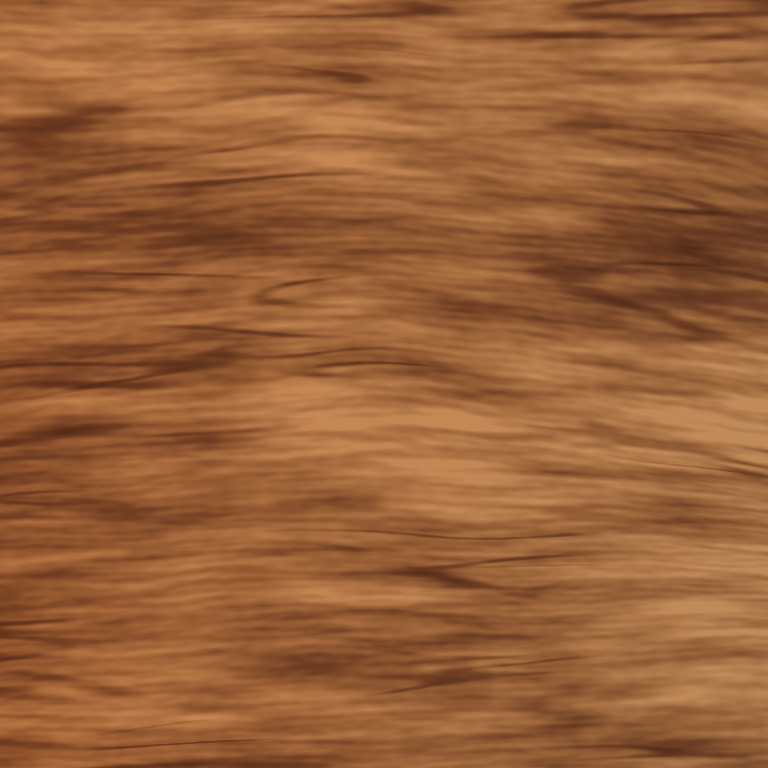
Reproduce this texture procedurally as a WebGL 1 fragment shader.

```glsl
precision highp float;
// Warm brown wood plank with long, gently arching horizontal grain.
uniform vec2 u_resolution;

#define CONTRAST 0.88
#define BRIGHTNESS 0.57
#define ARCH 0.13
#define WOBBLE 0.016
#define VEIN_DEPTH 0.42
#define DEEP_COLOR vec3(0.24, 0.12, 0.06)
#define DARK_COLOR vec3(0.42, 0.23, 0.13)
#define MID_COLOR vec3(0.60, 0.375, 0.21)
#define LIGHT_COLOR vec3(0.77, 0.53, 0.33)

// Random unit gradient for a lattice point.
vec2 gradientAt(vec2 cell) {
  vec3 p = fract(cell.xyx * vec3(0.1031, 0.1030, 0.0973));
  p += dot(p, p.yzx + 33.33);
  float angle = 6.28318 * fract((p.x + p.y) * p.z);
  return vec2(cos(angle), sin(angle));
}

float gradientNoise(vec2 p) {
  vec2 cell = floor(p);
  vec2 f = p - cell;
  vec2 w = f * f * f * (f * (f * 6.0 - 15.0) + 10.0);
  vec2 e = vec2(1.0, 0.0);
  float a = dot(gradientAt(cell), f);
  float b = dot(gradientAt(cell + e.xy), f - e.xy);
  float c = dot(gradientAt(cell + e.yx), f - e.yx);
  float d = dot(gradientAt(cell + e.xx), f - e.xx);
  return mix(mix(a, b, w.x), mix(c, d, w.x), w.y);
}

// Bend the plank so its fibres arch in the middle and rise near the bottom.
vec2 followGrain(vec2 uv) {
  float middle = smoothstep(0.1, 0.45, uv.y) * (1.0 - smoothstep(0.75, 1.0, uv.y));
  float fromCrest = uv.x - 0.38;
  float bend = -ARCH * fromCrest * fromCrest * middle;
  bend += 0.05 * uv.x * (1.0 - 0.4 * uv.x) * (1.0 - smoothstep(0.1, 0.45, uv.y));
  bend += WOBBLE * gradientNoise(uv * vec2(2.3, 3.1) + 7.3);
  bend += 0.35 * WOBBLE * gradientNoise(uv * vec2(6.0, 9.0) + 21.7);
  return vec2(uv.x, uv.y - bend);
}

// Sum of stretched noise, from broad growth bands to fine fibres.
float grainTone(vec2 g) {
  vec2 stretch = vec2(1.2, 6.0);
  float weight = 0.38;
  float tone = 0.0;
  for (int i = 0; i < 5; i++) {
    float layer = float(i);
    tone += weight * gradientNoise(g * stretch + vec2(13.7, 31.3) * (layer + 1.0));
    stretch *= vec2(1.75, 2.1);
    weight = layer < 1.0 ? 0.54 : weight * 0.9;
  }
  return tone + 0.16 * gradientNoise(g * vec2(42.0, 130.0) + 5.1);
}

// Thin dark lines along noise contours, shown only in scattered patches.
float darkVeins(vec2 g) {
  float veins = 0.0;
  for (int i = 0; i < 3; i++) {
    float layer = float(i);
    vec2 offset = vec2(17.9, 43.3) * (layer + 1.0);
    vec2 scale = vec2(1.5, 15.0) * (1.0 + 0.5 * layer);
    float contour = abs(gradientNoise(g * scale + offset));
    float line = 1.0 - smoothstep(0.0, 0.11, contour);
    float patchMask = smoothstep(0.06, 0.38, gradientNoise(g * vec2(2.6, 13.0) + offset.yx));
    veins += line * patchMask;
  }
  return min(veins, 1.3);
}

// Slow changes of tone across the plank.
float broadShade(vec2 uv) {
  float bandOffset = (uv.y - 0.72 + 0.04 * uv.x) / 0.1;
  float shade = -0.22 * exp(-bandOffset * bandOffset);
  shade += 0.24 * (uv.x - 0.45) * (1.0 - smoothstep(0.3, 0.75, uv.y));
  shade += 0.14 * smoothstep(0.78, 0.92, uv.y) * (1.0 - 0.8 * uv.x);
  return shade;
}

vec3 woodColor(float tone) {
  vec3 color = mix(DARK_COLOR, MID_COLOR, smoothstep(-0.05, 0.55, tone));
  color = mix(color, LIGHT_COLOR, clamp((tone - 0.48) * 1.9, 0.0, 1.0));
  return mix(color, DEEP_COLOR, clamp(-tone * 1.5, 0.0, 1.0));
}

void main() {
  vec2 uv = gl_FragCoord.xy / u_resolution;
  vec2 grain = followGrain(uv);
  float tone = BRIGHTNESS + broadShade(uv) + CONTRAST * grainTone(grain);
  tone -= VEIN_DEPTH * darkVeins(grain);
  vec3 color = woodColor(tone);

  // Redder wood at the lower left, more golden towards the right.
  float warmth = (0.5 - uv.x) * (1.0 - 0.6 * uv.y);
  color *= 1.0 + warmth * vec3(0.05, -0.06, -0.16);
  gl_FragColor = vec4(color, 1.0);
}
```
